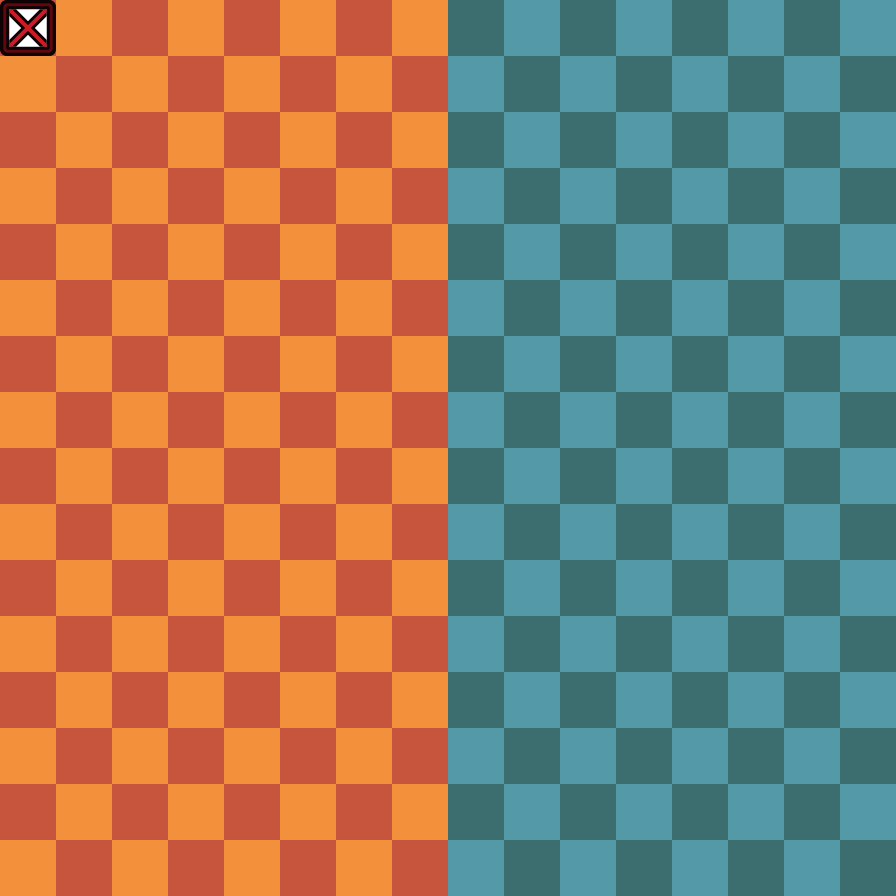
This pattern is drawn by a WebGL 2 fragment shader. Its source:

```glsl
#version 300 es
precision highp float;

uniform vec2 u_resolution;
out vec4 fragColor;

const float CELLS = 16.0;
const float PI = 3.14159;

const vec3 ORANGE = vec3(0.95, 0.565, 0.23);
const vec3 BRICK = vec3(0.78, 0.33, 0.24);
const vec3 SKY_TEAL = vec3(0.33, 0.60, 0.66);
const vec3 DEEP_TEAL = vec3(0.235, 0.43, 0.44);
const vec3 INK = vec3(0.05, 0.01, 0.02);
const vec3 MAROON = vec3(0.38, 0.03, 0.06);
const vec3 CRIMSON = vec3(0.80, 0.10, 0.15);
const vec3 PAPER = vec3(1.0);

// Coverage of a shape from its signed distance
float fill(float dist, float pixel) {
    return clamp(0.5 - dist / pixel, 0.0, 1.0);
}

float roundedBox(vec2 p, float halfSize, float radius) {
    vec2 d = abs(p) - halfSize + radius;
    return length(max(d, 0.0)) + min(max(d.x, d.y), 0.0) - radius;
}

// Distance to the nearer diagonal line
float diagonals(vec2 p) {
    return abs(abs(p.x) - abs(p.y)) * 0.7071;
}

// 1 on even cells, 0 on odd cells, softened over one pixel
float checker(vec2 cells, vec2 pixel) {
    vec2 wave = clamp(sin(PI * cells) / (0.5 * PI * pixel), -1.0, 1.0);
    return 0.5 + 0.5 * wave.x * wave.y;
}

// Framed cross, with p spanning -1 to 1 over its cell
vec3 crossedBox(vec3 base, vec2 p, float pixel) {
    float panel = roundedBox(p, 0.67, 0.04);
    float cross = diagonals(p);
    vec3 color = mix(base, INK, fill(roundedBox(p, 1.0, 0.24), pixel));
    color = mix(color, MAROON, fill(roundedBox(p, 0.88, 0.14), pixel));
    color = mix(color, INK, fill(roundedBox(p, 0.78, 0.08), pixel));
    color = mix(color, PAPER, fill(panel, pixel));
    color = mix(color, INK, fill(max(cross - 0.17, panel), pixel));
    return mix(color, CRIMSON, fill(max(cross - 0.07, panel), pixel));
}

void main() {
    vec2 cells = gl_FragCoord.xy / u_resolution * CELLS;
    vec2 pixel = CELLS / u_resolution;

    // Warm half on the left, cool half on the right
    float light = checker(cells, pixel);
    vec3 warm = mix(BRICK, ORANGE, light);
    vec3 cool = mix(DEEP_TEAL, SKY_TEAL, light);
    vec3 color = mix(cool, warm, fill(cells.x - 0.5 * CELLS, pixel.x));

    // Emblem in the top left cell
    vec2 emblemCenter = vec2(0.5, CELLS - 0.5);
    vec2 p = 2.0 * (cells - emblemCenter);
    color = crossedBox(color, p, 2.0 * max(pixel.x, pixel.y));

    fragColor = vec4(color, 1.0);
}
```
